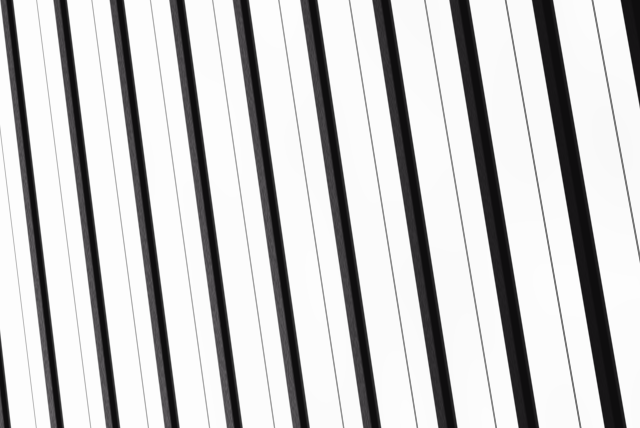
Write a WebGL 1 fragment shader that draws this texture.

```glsl
precision highp float;
// Slanted dark slats with fine seams on white panels, widening to the right in perspective.

uniform vec2 u_resolution;

const float PERSPECTIVE = 0.028;  // growth of the spacing per slat
const float SLAT_HALF = 0.122;    // half width, in slat spacings
const float SEAM_HALF = 0.0105;

const vec3 PANEL_WHITE = vec3(0.992);
const vec3 SLAT_BLACK = vec3(0.055, 0.05, 0.055);
const vec3 SLAT_GREY = vec3(0.335, 0.325, 0.335);
const vec3 EDGE_GREY = vec3(0.22);

float hash(vec2 p) {
  vec3 q = fract(vec3(p.xyx) * 0.1031);
  q += dot(q, q.yzx + 33.33);
  return fract((q.x + q.y) * q.z);
}

float valueNoise(vec2 p) {
  vec2 cell = floor(p);
  vec2 f = fract(p);
  f = f * f * (3.0 - 2.0 * f);
  float low = mix(hash(cell), hash(cell + vec2(1.0, 0.0)), f.x);
  float high = mix(hash(cell + vec2(0.0, 1.0)), hash(cell + vec2(1.0, 1.0)), f.x);
  return mix(low, high, f.y);
}

// Smooth coverage of a band of given half width around zero.
float band(float d, float halfWidth, float soft) {
  return 1.0 - smoothstep(halfWidth - soft, halfWidth + soft, abs(d));
}

// Slat coordinate: whole numbers fall on slat centres.
float slatCoordinate(float x, float down) {
  float u = (x - mix(0.0104, 0.0898, down)) / mix(0.0812, 0.0846, down);
  return u / (1.0 + PERSPECTIVE * u);
}

// Cross profile from the grey left face over the black core to a thin right rim.
vec3 slatColor(float d, float soft, float shade, float grain) {
  float across = d / SLAT_HALF;
  float blur = soft / SLAT_HALF;
  float leftFace = 1.0 - smoothstep(-0.12 - blur, -0.02 + blur, across);
  float rim = smoothstep(0.7 - blur, 0.76 + blur, across);
  vec3 face = mix(SLAT_BLACK, SLAT_GREY, shade * (0.85 + 0.3 * grain));
  vec3 color = mix(SLAT_BLACK, face, leftFace);
  return mix(color, EDGE_GREY, rim * (0.3 + 0.6 * shade));
}

void main() {
  vec2 uv = gl_FragCoord.xy / u_resolution;
  float down = 1.0 - uv.y;
  float n = slatCoordinate(uv.x, down);
  float index = floor(n + 0.5);
  float d = n - index;

  // Edge softness, carried from canvas widths to slat spacings
  float stretch = 1.0 - PERSPECTIVE * n;
  float perWidth = stretch * stretch / mix(0.0812, 0.0846, down);
  float soft = max(0.0014, 0.8 / u_resolution.x) * perWidth;

  // White panels with a faint uneven tone
  float rightward = smoothstep(0.0, 1.0, uv.x);
  float tone = valueNoise(vec2(n * 2.0, uv.y * 3.0));
  vec3 color = PANEL_WHITE - 0.016 * tone * rightward;

  // Fine seams, darker toward the right
  float seamOffset = fract(n) - mix(0.567, 0.605, down);
  float seamSoft = max(0.0009, 0.6 / u_resolution.x) * perWidth;
  float seamStrength = mix(0.32, 0.68, rightward);
  seamStrength *= 0.9 + 0.2 * hash(vec2(floor(n), 7.0));
  color = mix(color, vec3(0.2), seamStrength * band(seamOffset, SEAM_HALF, seamSoft));

  // Slats, greyer at the left and lower down
  float grain = valueNoise(vec2(d * 90.0 + index * 31.0, uv.y * 130.0));
  float shade = mix(1.0, 0.12, smoothstep(0.3, 0.95, uv.x));
  shade *= mix(0.82, 1.05, down) * (0.92 + 0.16 * hash(vec2(index, 3.0)));
  vec3 slat = slatColor(d, soft, shade, grain);
  color = mix(color, slat, band(d, SLAT_HALF, soft));

  gl_FragColor = vec4(color, 1.0);
}
```
